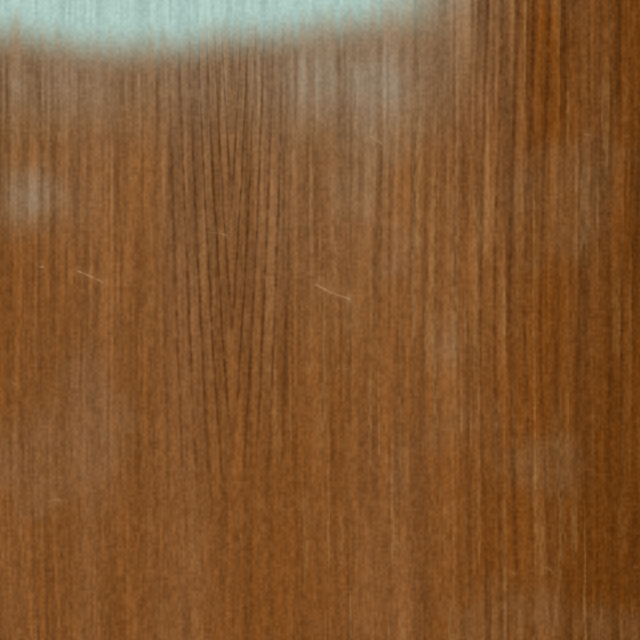
A WebGL 2 fragment shader for this texture:

```glsl
#version 300 es
precision highp float;
// Varnished wood panel: vertical grain, a pointed growth figure, scratches and a window reflection.

uniform vec2 u_resolution;
out vec4 fragColor;

const vec3 TAN = vec3(0.505, 0.325, 0.175);
const vec3 AMBER = vec3(0.440, 0.240, 0.065);
const vec3 DARK_GRAIN = vec3(0.290, 0.145, 0.040);
const vec3 PALE_GRAIN = vec3(0.640, 0.500, 0.330);
const vec3 HAZE = vec3(0.610, 0.600, 0.560);
const vec3 REFLECTION = vec3(0.680, 0.800, 0.770);
const vec3 SCRATCH = vec3(0.720, 0.590, 0.430);

float hash(vec2 p) {
  vec3 q = fract(p.xyx * vec3(0.1031, 0.1030, 0.0973));
  q += dot(q, q.yzx + 33.33);
  return fract((q.x + q.y) * q.z);
}

float noise(vec2 p) {
  vec2 cell = floor(p);
  vec2 f = fract(p);
  f = f * f * (3.0 - 2.0 * f);
  float low = mix(hash(cell), hash(cell + vec2(1.0, 0.0)), f.x);
  float high = mix(hash(cell + vec2(0.0, 1.0)), hash(cell + 1.0), f.x);
  return mix(low, high, f.y);
}

float fbm(vec2 p) {
  float sum = 0.0;
  float weight = 0.5;
  for (int i = 0; i < 4; i++) {
    sum += weight * noise(p);
    p = p * 2.03 + 17.0;
    weight *= 0.5;
  }
  return sum / 0.9375;
}

// Soft bump: 1 at the centre, falling off over the given radii.
float blob(vec2 p, vec2 centre, vec2 radius) {
  vec2 d = (p - centre) / radius;
  return exp(-dot(d, d));
}

// One when x lies between two soft bounds.
float band(float x, float start, float end, float soft) {
  return smoothstep(start - soft, start + soft, x) * (1.0 - smoothstep(end - soft, end + soft, x));
}

// Dark growth line once per unit of phase.
float ringLine(float phase) {
  return pow(0.5 + 0.5 * cos(6.28318 * phase), 4.0);
}

// Rings that meet in downward points along a vertical axis.
float pointedRings(vec2 p, float axis) {
  float d = abs(p.x - axis);
  d = sqrt(d * d + 0.000006);
  return ringLine(d * 40.0 - p.y * 5.2 * exp(-d * 13.0) + 0.45);
}

float segment(vec2 p, vec2 a, vec2 b) {
  vec2 ab = b - a;
  return length(p - a - ab * clamp(dot(p - a, ab) / dot(ab, ab), 0.0, 1.0));
}

// Scattered faint scratches, mostly slanting down to the right.
float scratches(vec2 p, float count) {
  float sum = 0.0;
  for (float i = 0.0; i < count; i++) {
    vec2 start = vec2(hash(vec2(i, 3.1)), 0.1 + 0.82 * hash(vec2(i, 8.7)));
    float angle = mix(-0.9, 0.15, hash(vec2(i, 15.3)));
    float reach = mix(0.003, 0.07, pow(hash(vec2(i, 21.9)), 3.0));
    vec2 bend = vec2(0.0, 0.008 * (noise(p * 35.0 + i) - 0.5));
    float d = segment(p + bend, start, start + reach * vec2(cos(angle), sin(angle)));
    float strength = mix(0.1, 0.7, pow(hash(vec2(i, 30.2)), 2.0));
    float core = 1.0 - smoothstep(0.0003, 0.0026, d);
    sum += strength * (core * noise(p * 120.0) + 0.22 * exp(-d * d * 16000.0));
  }
  return min(sum, 1.0);
}

void main() {
  vec2 uv = gl_FragCoord.xy / u_resolution;
  vec2 p = uv + vec2(0.006 * (noise(uv * vec2(5.0, 3.5)) - 0.5), 0.0);
  p.x += 0.0012 * (noise(uv * vec2(30.0, 28.0)) - 0.5);

  // Broad tone: amber to the right and in long soft stripes
  float stripes = fbm(vec2(p.x * 14.0, p.y * 1.3));
  float amber = 0.9 * (stripes - 0.30) + 0.55 * smoothstep(0.68, 0.92, uv.x) + 0.22 * (1.0 - uv.y);
  vec3 colour = mix(TAN, AMBER, clamp(amber, 0.0, 1.0));
  colour *= 1.03 - 0.10 * band(uv.x, 0.88, 1.1, 0.04);

  // Fine fibres and small pores
  float fibre = noise(vec2(p.x * 210.0, p.y * 7.0)) - 0.5;
  float thread = noise(vec2(p.x * 110.0 + 9.0, p.y * 3.0)) - 0.5;
  float pores = noise(vec2(uv.x * 250.0, uv.y * 75.0));
  float contrast = mix(0.12, 0.27, smoothstep(0.1, 1.0, uv.y));
  colour *= 1.0 + contrast * (fibre + thread) + 0.13 * (pores - 0.5);
  float paleThread = smoothstep(0.62, 0.92, noise(vec2(p.x * 150.0 + 40.0, p.y * 6.0)));
  float paleZone = 0.35 + 0.65 * band(uv.x, 0.45, 0.96, 0.06);
  colour = mix(colour, PALE_GRAIN, 0.38 * paleThread * paleZone * (0.2 + 0.8 * pores));

  // Growth lines, broken by pores
  float leftZone = band(uv.x, 0.265, 0.455, 0.03) * smoothstep(0.05, 0.55, uv.y);
  float rightZone = band(uv.x, 0.735, 0.875, 0.025) * mix(0.45, 1.0, uv.y);
  float lines = pointedRings(p, 0.362) * leftZone;
  lines += ringLine(p.x * 43.0 + 0.9 * noise(uv * vec2(9.0, 2.0))) * rightZone;
  float breaks = 0.3 + 0.7 * noise(vec2(uv.x * 160.0, uv.y * 90.0));
  colour = mix(colour, DARK_GRAIN, 0.8 * lines * breaks);

  // Cloudy bloom on the varnish
  float haze = 0.34 * smoothstep(0.72, 1.0, uv.y) * (1.0 - smoothstep(0.66, 0.85, uv.x));
  haze += 0.16 * blob(uv, vec2(0.45, 0.75), vec2(0.30, 0.30));
  haze += 0.30 * blob(uv, vec2(0.03, 0.69), vec2(0.09, 0.05));
  haze += 0.26 * blob(uv, vec2(0.54, 0.87), vec2(0.11, 0.07));
  haze += 0.22 * blob(uv, vec2(0.06, 0.86), vec2(0.16, 0.08));
  haze += 0.13 * blob(uv, vec2(0.70, 0.46), vec2(0.025, 0.04));
  haze += 0.12 * smoothstep(0.52, 0.8, fbm(uv * 7.0 + 5.0));
  haze *= 1.0 + 0.5 * (fibre + thread);
  colour = mix(colour, HAZE, clamp(haze, 0.0, 0.7));

  // Window reflection along the top
  float rim = 0.955 - 0.025 * blob(uv, vec2(0.2, 0.0), vec2(0.12, 9.0)) + 0.03 * smoothstep(0.3, 0.7, uv.x);
  rim += 0.02 * (noise(uv * vec2(9.0, 4.0)) - 0.5) + 0.02 * (fibre + thread);
  float glow = smoothstep(rim - 0.055, rim + 0.035, uv.y) * (1.0 - smoothstep(0.55, 0.76, uv.x));
  colour = mix(colour, REFLECTION * (1.0 + 0.10 * fibre), 0.95 * glow);

  // Wear and a faint surface grain
  colour = mix(colour, SCRATCH, 0.8 * scratches(uv, 30.0));
  colour += 0.055 * (noise(uv * 240.0) - 0.5);
  fragColor = vec4(clamp(colour, 0.0, 1.0), 1.0);
}
```
